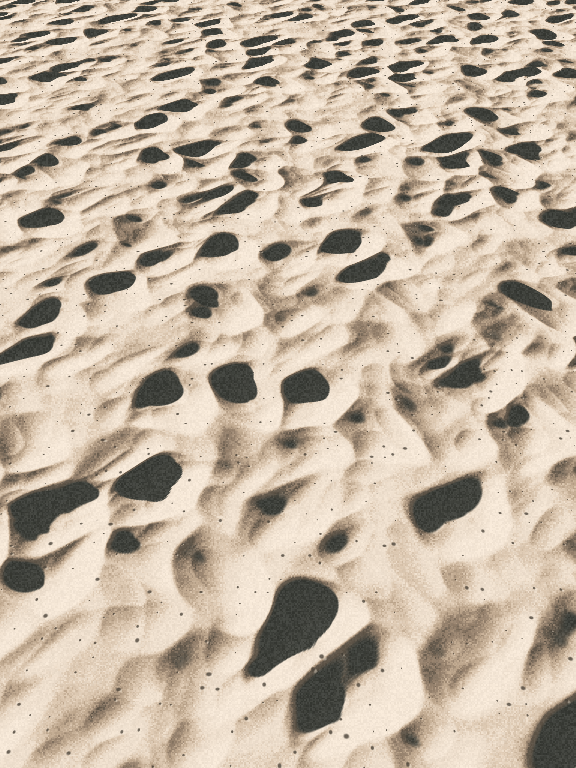
A WebGL 2 fragment shader for this texture:

```glsl
#version 300 es
precision highp float;
// Trodden dry sand under a low sun, seen in perspective.
// Cellular bowls of two sizes pressed into a flat level form the relief; its
// slope picks the sand tone, and a short march to the sun casts the shadows.

uniform vec2 u_resolution;
out vec4 fragColor;

vec3 hash3(vec2 cell) {
    vec3 v = fract(cell.xyx * vec3(0.1031, 0.1030, 0.0973));
    v += dot(v, v.yxz + 33.33);
    return fract((v.xxy + v.yzz) * v.zyx);
}

// Bowls of random width and depth, some much deeper, with crisp rims
float bowls(vec2 p) {
    vec2 cell = floor(p);
    float sum = exp(-26.0 * 0.6);
    for (int j = -1; j <= 1; j++) {
        for (int i = -1; i <= 1; i++) {
            vec2 neighbour = cell + vec2(i, j);
            vec3 rnd = hash3(neighbour);
            vec2 d = p - neighbour - 0.15 - 0.7 * rnd.xy;
            float deep = 1.0 - smoothstep(0.15, 0.4, rnd.z);
            float steepness = 0.7 + 0.4 * fract(rnd.x * 7.0 + rnd.z * 5.0) + 0.5 * deep;
            float level = 0.55 * rnd.z - 0.15 * deep;
            sum += exp(-26.0 * (steepness * dot(d, d) + level));
        }
    }
    return -log(sum) / 26.0;
}

// Height of the sand: swell, large bowls and small dents, all warped
float sandHeight(vec2 p) {
    float swell = 0.06 * sin(1.7 * p.x + 1.1 * p.y) + 0.03 * sin(4.1 * p.y + 2.6 * p.x);
    p.x -= 0.1 * p.y;
    p += 0.17 * sin(2.3 * p.yx + vec2(0.4, 1.9));
    p += 0.06 * sin(5.3 * p.yx + vec2(2.7, 0.8));
    return swell + bowls(p) + 0.15 * bowls(2.1 * p + 31.0);
}

// Small crumbs: x is the dark side, y the lit side
vec2 crumbs(vec2 p, vec2 sunDir) {
    vec2 cell = floor(p);
    vec3 rnd = hash3(cell + 71.0);
    vec2 d = p - cell - 0.25 - 0.5 * rnd.xy;
    d.x *= 0.7 + 0.6 * rnd.y;
    float size = 0.05 + 0.11 * pow(fract(rnd.z * 37.0), 2.0);
    float present = step(rnd.z, 0.2);
    float dark = 1.0 - smoothstep(size * 0.5, size * 1.4, length(d));
    float lit = 1.0 - smoothstep(size * 0.4, size * 1.3, length(d + sunDir * size * 1.5));
    return present * vec2(dark, lit);
}

// Sand colour from the slope away from the sun
vec3 sandTone(float slope) {
    vec3 tone = mix(vec3(0.96, 0.905, 0.84), vec3(0.93, 0.87, 0.80), smoothstep(-0.9, -0.25, slope));
    tone = mix(tone, vec3(0.86, 0.78, 0.69), smoothstep(-0.22, 0.1, slope));
    tone = mix(tone, vec3(0.75, 0.66, 0.56), smoothstep(0.1, 0.36, slope));
    tone = mix(tone, vec3(0.59, 0.51, 0.43), smoothstep(0.36, 0.65, slope));
    return mix(tone, vec3(0.38, 0.34, 0.29), smoothstep(0.65, 1.0, slope));
}

void main() {
    // Ground plane with the horizon above the upper edge
    vec2 uv = gl_FragCoord.xy / u_resolution;
    float depth = 1.0 / (1.33 - uv.y);
    vec2 ground = vec2((uv.x - 0.5) * depth, 1.6 * depth);
    vec2 p = ground * 7.6 + vec2(13.0, 5.0);
    vec2 sunDir = normalize(vec2(-0.8, 0.55));

    // Slope, with pit floors a little darker
    float height = sandHeight(p);
    float slope = (sandHeight(p + 0.02 * sunDir) - sandHeight(p - 0.02 * sunDir)) / 0.04;
    slope += 0.35 * (0.5 - height);

    // Cast shadow
    float blocked = -1.0;
    for (int i = 1; i <= 26; i++) {
        float reach = 0.038 * float(i);
        blocked = max(blocked, sandHeight(p + sunDir * reach) - height - 0.7 * reach);
    }
    float shadow = smoothstep(0.01, 0.035 + 0.012 * depth, blocked);

    // Film grain
    vec3 grain = hash3(floor(uv * vec2(384.0, 512.0)));
    slope += 0.2 * (grain.x + grain.y - 1.0);

    vec3 color = sandTone(slope);
    vec2 crumb = crumbs(ground * 47.0, sunDir);
    color = mix(color, vec3(0.95, 0.90, 0.83), 0.5 * crumb.y);
    color = mix(color, vec3(0.30, 0.27, 0.23), 0.8 * crumb.x);
    vec3 shade = vec3(0.235, 0.245, 0.225) + 0.04 * (grain.z - 0.5);
    color = mix(color, shade, 0.97 * shadow);
    color += 0.05 * (grain.z - 0.5);
    fragColor = vec4(color, 1.0);
}
```
